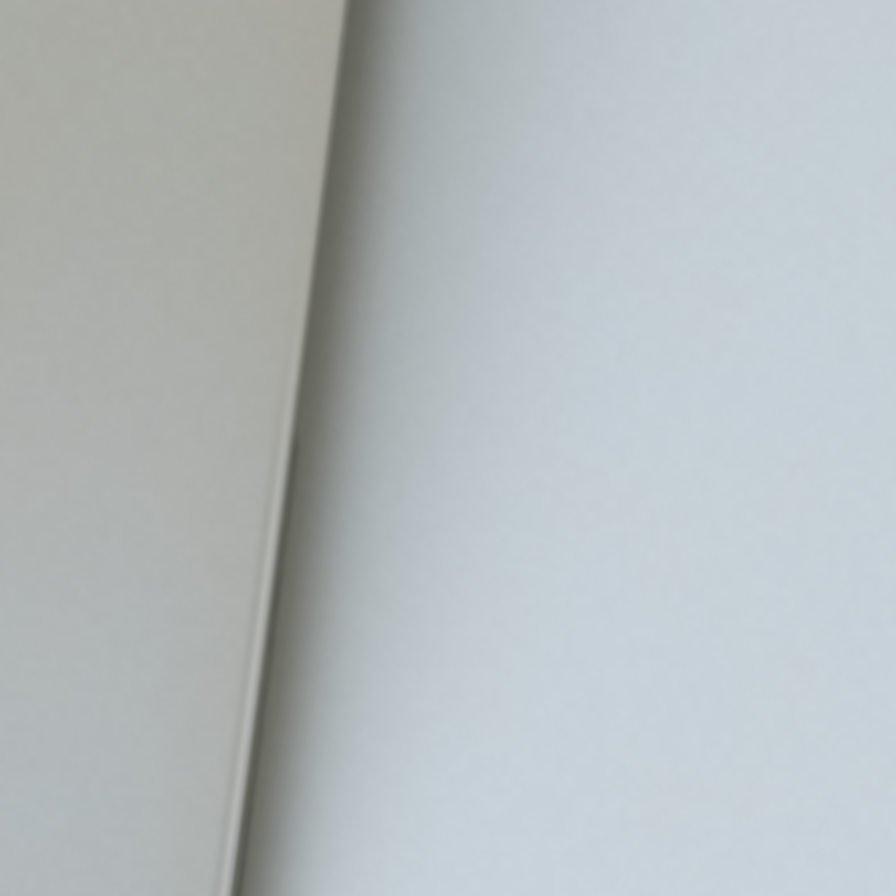
Give the GLSL for this texture, as a Shadertoy shader.

```glsl
// Two sheets of pale paper meeting at a slanted, slightly bowed edge.
// A signed distance from that edge drives the contact shadow, the wide
// penumbra, the bright rim and a thin dark gap; value noise adds grain.

float hash(vec2 p) {
    vec3 q = fract(p.xyx * vec3(0.1031, 0.1030, 0.0973));
    q += dot(q, q.yzx + 33.33);
    return fract((q.x + q.y) * q.z);
}

float valueNoise(vec2 p) {
    vec2 cell = floor(p);
    vec2 f = fract(p);
    f = f * f * (3.0 - 2.0 * f);
    float low = mix(hash(cell), hash(cell + vec2(1, 0)), f.x);
    float high = mix(hash(cell + vec2(0, 1)), hash(cell + vec2(1, 1)), f.x);
    return mix(low, high, f.y);
}

float fbm(vec2 p) {
    float sum = 0.0;
    float weight = 0.5;
    for (int i = 0; i < 4; i++) {
        sum += weight * (valueNoise(p) - 0.5);
        p = mat2(1.6, 1.2, -1.2, 1.6) * p + 7.3;
        weight *= 0.55;
    }
    return sum;
}

float bell(float x, float width) {
    return exp(-x * x / (width * width));
}

// Horizontal place of the fold at height y.
float foldX(float y) {
    return 0.258 + 0.130 * y + 0.007 * y * (1.0 - y);
}

vec3 leftSheet(vec2 uv, float d) {
    vec3 warm = vec3(0.665, 0.670, 0.645);
    vec3 cool = vec3(0.700, 0.725, 0.735);
    float coolness = smoothstep(1.0, 0.0, uv.y) * (0.75 + 0.25 * smoothstep(0.0, -0.2, d));
    vec3 color = mix(warm, cool, coolness);
    color -= vec3(0.015, 0.022, 0.035) * exp(d / 0.07);

    // Soft crease, then the lit thickness of the paper
    float lower = smoothstep(0.75, 0.35, uv.y);
    color -= 0.035 * bell(d + 0.017, 0.006) * lower;
    color += 0.035 * bell(d + 0.009, 0.004) * lower;
    return color - 0.10 * bell(d, 0.005);
}

vec3 rightSheet(vec2 uv, float d) {
    vec3 color = mix(vec3(0.785, 0.825, 0.857), vec3(0.770, 0.808, 0.835), uv.y);
    float reach = mix(0.10, 0.22, uv.y);
    float offset = max(d, 0.0);
    float shadow = 0.22 * bell(offset, 0.055) + 0.18 * exp(-pow(offset / reach, 1.5));
    return color - shadow * vec3(0.96, 1.05, 1.22);
}

// Dark slit under the lower part of the edge, uneven along its length.
float gapMask(float y, float d) {
    float wobble = 0.0012 * (valueNoise(vec2(y * 45.0, 3.0)) - 0.5);
    float center = mix(0.008, 0.006, y * 2.0) + wobble;
    float strength = 0.65 + 0.35 * valueNoise(vec2(y * 32.0, 9.0));
    return bell(d - center, 0.0042) * strength * smoothstep(0.525, 0.495, y);
}

void mainImage(out vec4 fragColor, in vec2 fragCoord) {
    vec2 uv = fragCoord / iResolution.xy;
    float d = uv.x - foldX(uv.y);

    // Sheets joined by a slightly blurred edge
    float blur = mix(0.003, 0.006, uv.y);
    vec3 color = mix(leftSheet(uv, d), rightSheet(uv, d), smoothstep(-blur, blur, d));
    color = mix(color, vec3(0.31, 0.32, 0.30), 0.75 * gapMask(uv.y, d));

    // Paper fibre and faint blotches of colour
    float grain = fbm(uv * 85.0);
    float blotch = fbm(uv * 9.0 + 20.0);
    color += 0.016 * grain + 0.012 * blotch * vec3(-0.5, 0.2, 1.0);
    fragColor = vec4(clamp(color, 0.0, 1.0), 1.0);
}
```
